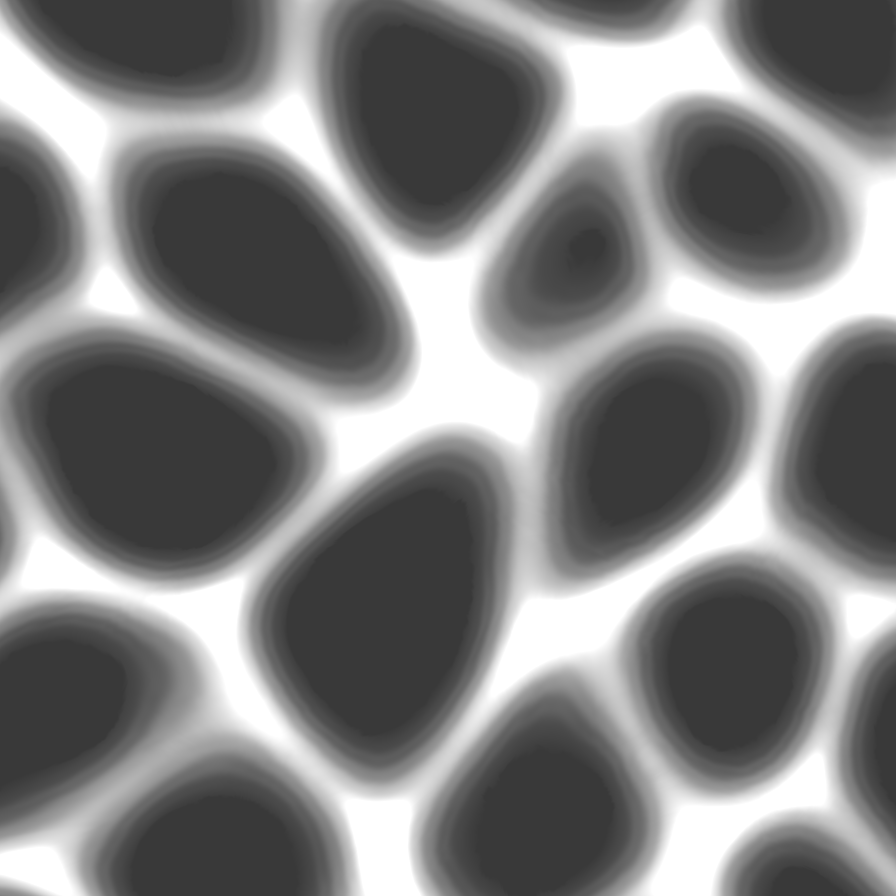
Write a WebGL 2 fragment shader that draws this pattern.

```glsl
#version 300 es
precision highp float;
// Soft grey network: dark flat cells parted by blurred pale walls that swell to
// white where they meet. Smooth cellular noise counts how many cells share each
// point; layered sines add brushed streaks and ragged edges.

uniform vec2 u_resolution;
out vec4 fragColor;

vec3 hash3(vec2 p) {
    vec3 q = fract(vec3(p.xyx) * vec3(0.1031, 0.1030, 0.0973) + 0.37);
    q += dot(q, q.yxz + 33.33);
    return fract((q.xxy + q.yzz) * q.zyx);
}

// Rotated, self-warped sines, roughly -1 to 1.
float layeredSines(vec2 p) {
    float sum = 0.0, amplitude = 0.5;
    for (int i = 0; i < 5; i++) {
        p = mat2(0.8, 0.6, -0.6, 0.8) * p + 0.9 * sin(p.yx * 0.7 + 1.3);
        sum += amplitude * sin(p.x) * cos(p.y);
        p *= 1.9;
        amplitude *= 0.72;
    }
    return sum;
}

// Effective number of cells sharing p, less one:
// 0 inside a cell, 1 on a wall, 2 at a three-way junction.
float sharedCells(vec2 p) {
    vec2 base = floor(p);
    float sum = 0.0, sumSquares = 0.0;
    for (int y = -2; y <= 2; y++) {
        for (int x = -2; x <= 2; x++) {
            vec2 id = base + vec2(x, y);
            vec3 rnd = hash3(id + 17.0);
            vec2 site = id + 0.5 + 0.72 * (rnd.xy - 0.5);
            site.x += 0.5 * mod(id.y, 2.0) - 0.25;

            // Each cell is stretched in its own direction.
            float angle = 3.1416 * rnd.z;
            vec2 axis = vec2(cos(angle), sin(angle));
            vec2 d = p - site;
            d = vec2(dot(d, axis) * 0.87, dot(d, vec2(-axis.y, axis.x)) * 1.13);

            float weight = exp(-7.5 * length(d));
            sum += weight;
            sumSquares += weight * weight;
        }
    }
    return sum * sum / sumSquares - 1.0;
}

void main() {
    vec2 uv = gl_FragCoord.xy / u_resolution.y;

    // Bend the cell grid so that the walls curve.
    vec2 p = uv * 3.4 + vec2(4.3, 6.1);
    p += 0.11 * sin(p.yx * 2.1 + vec2(0.4, 2.0)) + 0.03 * sin(p.yx * 5.3 + 1.0);
    float mottle = layeredSines(uv * 28.0);
    float shared_ = sharedCells(p) * (1.0 + 0.025 * mottle);

    // Pale walls of uneven strength.
    float light = (shared_ - 0.12) / 1.45;
    light *= 1.0 + 0.1 * sin(uv.x * 9.0 + 2.0 * sin(uv.y * 7.0));

    // Brushed streaks that follow the contours of the walls.
    float contour = log(shared_ + 0.02);
    float streak = sin(contour * 11.0 + 3.0 * layeredSines(uv * 9.0));
    light += 0.022 * streak * smoothstep(0.02, 0.2, light);

    // Ragged rim around the flat dark floor of each cell.
    light *= smoothstep(0.01, 0.035, light + 0.03 * mottle);

    vec3 floorGrey = vec3(0.222);
    vec3 wallWhite = vec3(1.0);
    fragColor = vec4(mix(floorGrey, wallWhite, clamp(light, 0.0, 1.0)), 1.0);
}
```
